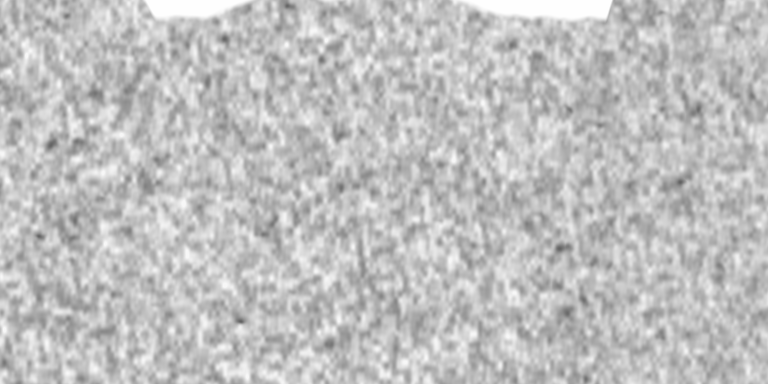
Write a WebGL 2 fragment shader that draws this texture.

```glsl
#version 300 es
precision highp float;

uniform vec2 u_resolution;
out vec4 fragColor;

// Tone
const float BASE_TONE = 0.757;
const float GAP_TONE = 0.995;
const float COARSE_GAIN = 0.12;
const float MEDIUM_GAIN = 0.295;
const float FINE_GAIN = 0.16;
const float CLOUD_GAIN = 0.04;
const float BAND_GAIN = 0.010;
const float BAND_PERIOD = 0.30;
const float BAND_CENTRE = 0.32;
const float DULL_SIDE_DROP = 0.018;

// Grain frequencies, in cells per canvas height
const vec2 COARSE_FREQ = vec2(31.0, 26.0);
const vec2 MEDIUM_FREQ = vec2(58.0, 44.0);
const vec2 FINE_FREQ = vec2(98.0, 70.0);

// Dark flecks
const float FLECK_CELLS = 14.0;
const float FLECK_CHANCE = 0.34;
const float FLECK_DEPTH = 0.25;
const float FLECK_WARP = 0.011;

// White gaps along the top edge
const float GAP_DEPTH = 0.062;
const float GAP_REST = -0.013;
const float GAP_SOFTNESS = 0.010;
const float GAP_WOBBLE = 0.010;

// Integer hash giving two values in 0..1
vec2 hash2(ivec2 cell, uint seed) {
  uvec2 v = uvec2(cell + 4096) * 1664525u + seed * 747796405u + 1013904223u;
  v.x += v.y * 1664525u;
  v.y += v.x * 1664525u;
  v ^= v >> 16u;
  v.x += v.y * 1664525u;
  v.y += v.x * 1664525u;
  v ^= v >> 16u;
  return vec2(v >> 8u) / 16777216.0;
}

// Smooth value noise centred on zero
float noise(vec2 p, uint seed) {
  ivec2 c = ivec2(floor(p));
  vec2 f = fract(p);
  f = f * f * (3.0 - 2.0 * f);
  float low = mix(hash2(c, seed).x, hash2(c + ivec2(1, 0), seed).x, f.x);
  float high = mix(hash2(c + ivec2(0, 1), seed).x, hash2(c + ivec2(1, 1), seed).x, f.x);
  return mix(low, high, f.y) - 0.5;
}

vec2 rotate(vec2 p, float angle) {
  float c = cos(angle), s = sin(angle);
  return vec2(c * p.x - s * p.y, s * p.x + c * p.y);
}

// Layered grain, slightly taller than wide
float grain(vec2 p) {
  float g = COARSE_GAIN * noise(rotate(p, 0.35) * COARSE_FREQ, 1u);
  g += MEDIUM_GAIN * noise(rotate(p, -0.16) * MEDIUM_FREQ, 2u);
  g += FINE_GAIN * noise(rotate(p, 0.08) * FINE_FREQ, 3u);
  return g;
}

// Scattered soft dark spots with irregular outlines
float flecks(vec2 p) {
  vec2 warp = vec2(noise(p * 48.0, 4u), noise(p * 48.0, 5u));
  vec2 q = (p + FLECK_WARP * warp) * FLECK_CELLS;
  ivec2 home = ivec2(floor(q));
  float dark = 0.0;
  for (int j = -1; j <= 1; j++) {
    for (int i = -1; i <= 1; i++) {
      ivec2 cell = home + ivec2(i, j);
      vec2 place = hash2(cell, 6u);
      vec2 kind = hash2(cell, 7u);
      vec2 d = rotate(q - vec2(cell) - place, kind.y * 3.0) * vec2(1.0, 1.35);
      float radius = mix(0.15, 0.25, kind.y);
      float spot = exp(-dot(d, d) / (radius * radius));
      float strength = mix(0.35, 1.0, hash2(cell, 8u).x);
      dark = max(dark, spot * strength * step(kind.x, FLECK_CHANCE));
    }
  }
  return dark;
}

// Coverage of the two shallow gaps and the thin rim between them
float topGaps(vec2 p) {
  float left = smoothstep(0.365, 0.41, p.x) * (1.0 - smoothstep(0.51, 0.71, p.x));
  float right = smoothstep(1.11, 1.38, p.x) * (1.0 - smoothstep(1.575, 1.605, p.x));
  float rim = smoothstep(0.78, 0.86, p.x) * (1.0 - smoothstep(0.88, 0.96, p.x));
  float depth = GAP_REST + GAP_DEPTH * max(left, right) + 0.014 * rim;
  depth += GAP_WOBBLE * noise(p * vec2(26.0, 18.0), 9u);
  return smoothstep(-GAP_SOFTNESS, GAP_SOFTNESS, p.y - 1.0 + depth);
}

void main() {
  vec2 p = gl_FragCoord.xy / u_resolution.y;

  // Broad shading: faint horizontal bands and a duller right side
  float tone = BASE_TONE + CLOUD_GAIN * noise(p * 4.5, 10u);
  tone += BAND_GAIN * cos(6.2832 * (p.y - BAND_CENTRE) / BAND_PERIOD);
  float dullSide = smoothstep(1.25, 1.6, p.x);
  tone -= DULL_SIDE_DROP * dullSide;

  // Grain and flecks, with fewer flecks near the centre
  float quiet = exp(-pow((p.x - 1.12) / 0.16, 2.0));
  tone += grain(p) * (1.0 - 0.12 * dullSide);
  tone -= FLECK_DEPTH * flecks(p) * (1.0 - 0.65 * quiet);

  tone = mix(clamp(tone, 0.38, 0.97), GAP_TONE, topGaps(p));
  fragColor = vec4(vec3(tone), 1.0);
}
```
